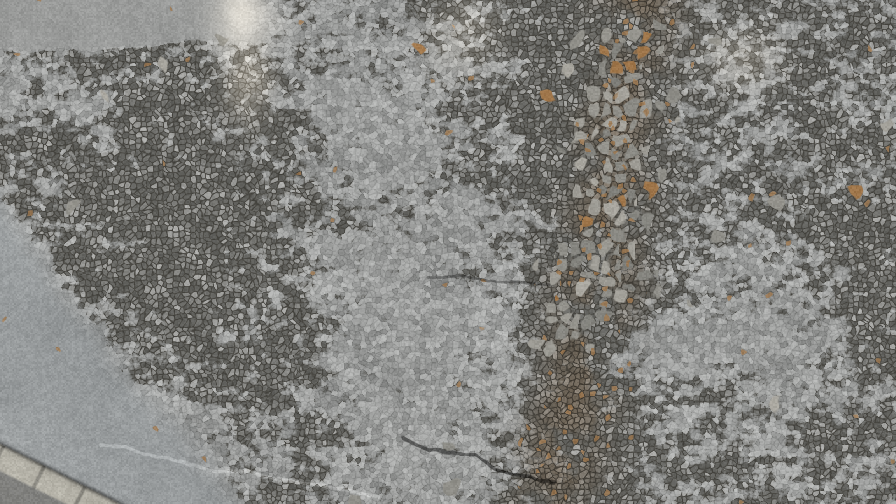
A Shadertoy shader for this texture:

```glsl
#define STONE_SCALE 92.0
#define GRAVEL_SCALE 36.0
#define PATCH_CONTRAST 1.15
#define BINDER vec3(0.285, 0.28, 0.26)
#define STONE_DARK vec3(0.37, 0.37, 0.355)
#define STONE_LIGHT vec3(0.68, 0.68, 0.67)
#define WORN vec3(0.60, 0.605, 0.60)
#define DIRT vec3(0.36, 0.305, 0.24)
#define OCHRE vec3(0.62, 0.46, 0.29)
#define SUN vec3(0.27, 0.25, 0.22)

float hash(vec2 p) {
    return fract(sin(dot(p, vec2(127.1, 311.7))) * 43758.5453);
}

float noise(vec2 p) {
    vec2 i = floor(p), f = fract(p);
    f = f * f * (3.0 - 2.0 * f);
    return mix(mix(hash(i), hash(i + vec2(1, 0)), f.x),
               mix(hash(i + vec2(0, 1)), hash(i + vec2(1, 1)), f.x), f.y);
}

float fbm(vec2 p) {
    float sum = 0.0, amp = 0.5;
    for (int i = 0; i < 5; i++) {
        sum += amp * noise(p);
        p = mat2(1.6, 1.2, -1.2, 1.6) * p + 7.3;
        amp *= 0.55;
    }
    return sum / 1.06;
}

// Angular stones: x = distance to the gap, yz = cell of the stone
vec3 stones(vec2 p) {
    vec2 base = floor(p), id = base;
    float first = 9.0, second = 9.0;
    for (int y = -1; y <= 1; y++)
    for (int x = -1; x <= 1; x++) {
        vec2 cell = base + vec2(x, y);
        vec2 jitter = vec2(hash(cell), hash(cell + 41.7));
        float d = length(cell + 0.1 + 0.8 * jitter - p);
        if (d < first) { second = first; first = d; id = cell; }
        else second = min(second, d);
    }
    return vec3(second - first, id);
}

float blob(vec2 p, vec2 centre, vec2 radius) {
    vec2 d = (p - centre) / radius;
    return exp(-dot(d, d));
}

// Thin wandering line, fading out at both ends
float crack(vec2 p, vec2 a, vec2 b, float width) {
    p.y += 0.03 * (fbm(p * 14.0) - 0.5);
    vec2 ab = b - a;
    float t = clamp(dot(p - a, ab) / dot(ab, ab), 0.0, 1.0);
    float d = length(p - a - ab * t);
    return 1.0 - smoothstep(width, width + 1.5 / iResolution.y, d);
}

void mainImage(out vec4 fragColor, in vec2 fragCoord) {
    vec2 p = fragCoord / iResolution.y;
    float pixel = 1.0 / iResolution.y;
    vec2 q = p + 0.06 * (vec2(fbm(p * 7.0), fbm(p * 7.0 + 31.0)) - 0.5);

    // Smooth skin: lower left slope and upper left strip
    float slope = smoothstep(-0.06, 0.07, 0.60 - 1.3 * q.x - q.y);
    float strip = smoothstep(0.90, 0.915, q.y) * smoothstep(0.56, 0.47, q.x);
    float smoothSkin = max(slope, strip);

    // Worn pale areas against exposed dark aggregate
    float column = exp(-pow((q.x - 1.08 - 0.16 * q.y) / 0.12, 2.0));
    float wear = 0.46;
    wear += 0.36 * blob(q, vec2(0.84, 0.22), vec2(0.25, 0.42));
    wear += 0.20 * blob(q, vec2(0.74, 0.82), vec2(0.20, 0.32));
    wear += 0.32 * blob(q, vec2(1.48, 0.36), vec2(0.21, 0.14));
    wear += 0.16 * blob(q, vec2(0.36, 0.17), vec2(0.14, 0.16));
    wear += 0.14 * blob(q, vec2(0.03, 0.82), vec2(0.20, 0.09));
    wear -= 0.27 * blob(q, vec2(0.38, 0.60), vec2(0.22, 0.27));
    wear -= 0.20 * blob(q, vec2(0.58, 0.22), vec2(0.10, 0.20));
    wear -= 0.17 * blob(q, vec2(1.08, 0.78), vec2(0.20, 0.28));
    wear -= 0.16 * blob(q, vec2(1.72, 0.48), vec2(0.16, 0.26));
    wear -= 0.28 * column;
    wear += 0.75 * smoothSkin;

    // Stones of the surface
    vec2 grid = p * STONE_SCALE + 0.7 * noise(p * 60.0);
    vec3 stone = stones(grid);
    float tone = hash(stone.yz + 9.1);
    float gapWidth = max(0.16, pixel * STONE_SCALE * 0.5);
    float face = smoothstep(0.02, 0.02 + 2.0 * gapWidth, stone.x);
    vec3 rough = mix(BINDER, mix(STONE_DARK, STONE_LIGHT, tone * tone), face);

    float patches = fbm(p * vec2(11.0, 15.0)) - 0.5;
    float pits = fbm(p * vec2(42.0, 58.0) + 5.0) - 0.5;
    float field = wear + PATCH_CONTRAST * (0.45 * patches + 0.75 * pits) + 0.14 * (tone - 0.5);
    float cover = smoothstep(0.40, 0.58, field);
    float grain = hash(floor(p * 288.0)) - 0.5;
    vec3 pale = WORN + (0.17 * (tone - 0.45) + 0.06 * (face - 0.7)) * (1.0 - 0.8 * smoothSkin);
    pale += 0.10 * (fbm(p * 9.0 + 17.0) - 0.5) + vec3(-0.01, 0.0, 0.01) * slope;
    vec3 color = mix(rough, pale, cover);

    // Loose gravel on a dirty strip
    float along = smoothstep(0.22, 0.45, p.y) * smoothstep(0.98, 0.90, p.y);
    float dirt = exp(-pow((q.x - 1.10 - 0.18 * q.y) / 0.075, 2.0));
    color = mix(color, DIRT * (0.65 + 0.6 * face), 0.55 * dirt * smoothstep(0.3, 0.65, fbm(p * 16.0)));
    vec3 gravel = stones(p * GRAVEL_SCALE + 0.5 * noise(p * 45.0));
    float pick = hash(gravel.yz + 3.3);
    float chip = smoothstep(0.12, 0.12 + 3.0 * pixel * GRAVEL_SCALE, gravel.x);
    chip *= step(pick, 0.85 * dirt * along);
    vec3 chipColor = mix(vec3(0.49, 0.49, 0.47), vec3(0.67, 0.66, 0.63), hash(gravel.yz));
    color = mix(color, mix(chipColor, OCHRE, step(0.9, hash(gravel.yz + 6.0))), chip);

    // Ochre flecks, cracks and sun spots
    float fleck = step(0.996 - 0.09 * dirt, hash(stone.yz + 23.0)) * face;
    color = mix(color, OCHRE, 0.75 * fleck);
    color *= 1.0 - 0.45 * crack(p, vec2(0.80, 0.13), vec2(1.10, 0.04), 0.002);
    color *= 1.0 - 0.30 * crack(p, vec2(0.85, 0.45), vec2(1.09, 0.43), 0.0015);
    color += 0.10 * crack(p, vec2(0.20, 0.12), vec2(0.75, 0.01), 0.002);
    float sun = blob(q, vec2(0.475, 0.96), vec2(0.055, 0.07)) + 0.7 * blob(q, vec2(0.485, 0.83), vec2(0.04, 0.06));
    sun += 0.4 * blob(q, vec2(0.93, 0.93), vec2(0.07, 0.07)) + 0.45 * blob(q, vec2(1.48, 0.89), vec2(0.07, 0.06));
    color += SUN * sun;

    // Kerb blocks in the corner
    float depth = 0.107 - dot(p, vec2(0.447, 0.894));
    float joint = abs(fract(dot(p, vec2(0.894, -0.447)) / 0.09) - 0.5) * 0.09;
    vec3 kerb = vec3(0.70, 0.69, 0.65) * (0.75 + 0.25 * smoothstep(0.001, 0.006, joint));
    kerb += 0.12 * (fbm(p * 50.0) - 0.5);
    kerb = mix(kerb, vec3(0.50, 0.50, 0.49), smoothstep(0.045, 0.052, depth));
    color = mix(color, kerb, smoothstep(-pixel, pixel, depth));
    color *= 1.0 - 0.4 * exp(-pow(depth / 0.005, 2.0));

    fragColor = vec4(clamp(color + 0.07 * grain, 0.0, 1.0), 1.0);
}
```
